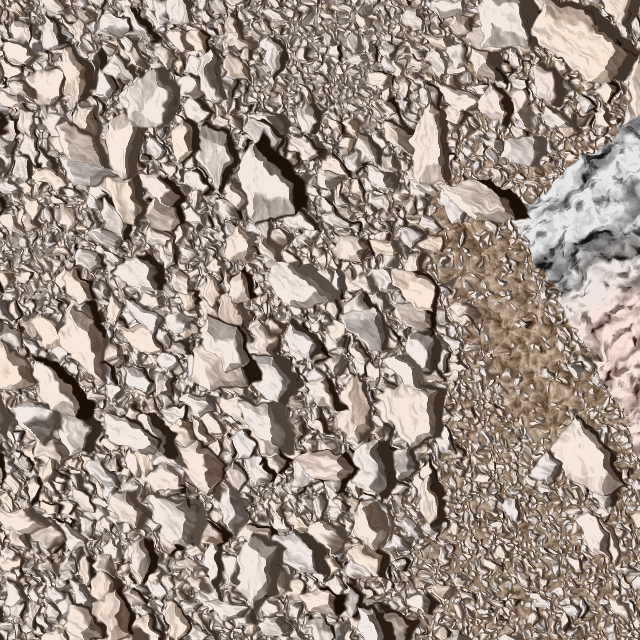
Write a Shadertoy shader that draws this texture.

```glsl
// Sunlit scree: angular pale stones with hard shadows, brown grit and a banded boulder.

float hash(vec2 p) {
    vec3 q = fract(p.xyx * 0.1031);
    q += dot(q, q.yzx + 33.33);
    return fract((q.x + q.y) * q.z);
}

float noise(vec2 p) {
    vec2 i = floor(p), f = fract(p);
    f = f * f * (3.0 - 2.0 * f);
    return mix(mix(hash(i), hash(i + vec2(1, 0)), f.x),
               mix(hash(i + vec2(0, 1)), hash(i + vec2(1, 1)), f.x), f.y);
}

float fbm(vec2 p) {
    float sum = 0.0, amp = 0.5;
    for (int i = 0; i < 4; i++) {
        sum += amp * noise(p);
        p = mat2(1.6, 1.2, -1.2, 1.6) * p + 7.3;
        amp *= 0.5;
    }
    return sum / 0.94;
}

// Warm grey of a given brightness
vec3 warmGrey(float lum) {
    return vec3(lum) + vec3(0.05, 0.0, -0.035);
}

// Paints a faceted stone and its shadow; p is in units of the stone size
void paintStone(inout vec3 color, vec2 p, float size, vec2 seed) {
    if (dot(p, p) > 4.0) return;
    float angle = -0.9 + 1.4 * (hash(seed + 3.1) - 0.5);
    float thin = 1.3 + 0.8 * hash(seed + 5.7);
    vec2 axis = vec2(cos(angle), sin(angle));
    mat2 turn = mat2(axis.x, -axis.y, axis.y, axis.x);
    vec2 q = turn * p * vec2(1.0, thin);
    vec2 toLight = turn * normalize(vec2(-1.0, -0.1));
    vec2 reach = -toLight * vec2(1.0, thin) * (0.06 + 0.26 * hash(seed + 8.2));

    // Polygon, its swept shadow and the lowest bevel
    float body = -9.0, shadow = -9.0, bevel = 9.0, facing = 0.0;
    for (int i = 0; i < 6; i++) {
        vec2 s = seed + float(i) * 1.37;
        float a = (float(i) + 0.8 * hash(s)) * 1.0472;
        vec2 n = vec2(cos(a), sin(a));
        float edge = dot(q, n) - 0.42 - 0.34 * hash(s + 9.4);
        body = max(body, edge);
        shadow = max(shadow, edge - max(0.0, dot(reach, n)));
        float h = -edge * (0.4 + 1.8 * hash(s + 4.6));
        if (h < bevel) { bevel = h; facing = dot(n, toLight); }
    }

    // Shadows overlap without adding up
    float soft = 0.002 / size;
    vec3 dark = warmGrey(0.05 + 0.27 * hash(seed + 13.3));
    color = mix(color, min(color, dark), 1.0 - smoothstep(-soft * 1.5, soft * 1.5, shadow));
    if (body > soft) return;
    float crown = 0.22 + 0.6 * dot(q, vec2(hash(seed + 1.9), hash(seed + 6.5)) - 0.5);
    float top = mix(0.62, 1.03, sqrt(hash(seed + 2.3)));
    float side = 0.68 + 0.36 * facing;
    float lum = mix(side, top, smoothstep(-soft, soft, bevel - crown));
    lum *= 0.66 + 0.64 * fbm(q * vec2(2.5, 6.0) * max(1.0, size * 20.0) + seed * 3.0);
    vec3 rock = warmGrey(min(lum, 0.91));
    rock += (hash(seed + 7.7) - 0.4) * vec3(0.03, -0.01, -0.05);
    color = mix(color, rock, 1.0 - smoothstep(-soft, soft, body));
}

// Large outcrop with slanting strata
void paintBoulder(inout vec3 color, vec2 uv) {
    vec2 p = uv - vec2(0.80, 0.655);
    float d = max(dot(p, vec2(-0.66, 0.75)), dot(p, vec2(-0.868, -0.496)));
    d += 0.035 * (fbm(uv * 22.0) - 0.5);
    float across = dot(p, vec2(-0.62, 0.78)) + 0.05 * fbm(uv * 14.0);
    float along = dot(p, vec2(0.78, 0.62));
    float strata = fbm(vec2(along * 11.0, across * 36.0));
    float cracks = fbm(vec2(along * 60.0, across * 90.0) + 20.0);
    float lum = 0.92 - 0.4 * smoothstep(0.45, 0.75, strata) - 0.5 * smoothstep(0.5, 0.8, cracks);
    lum += 0.5 * (fbm(uv * 100.0) - 0.5);
    float pink = 1.0 - smoothstep(-0.22, -0.08, across);
    vec3 tint = mix(vec3(-0.05, 0.0, 0.035), vec3(0.015, -0.02, -0.02), pink);
    color = mix(color, warmGrey(clamp(lum, 0.08, 0.91)) + tint, 1.0 - smoothstep(-0.002, 0.002, d));
}

void mainImage(out vec4 fragColor, in vec2 fragCoord) {
    vec2 uv = fragCoord / iResolution.y;

    // Roughen every outline
    uv += 0.010 * (vec2(noise(uv * 55.0), noise(uv * 55.0 + 40.0)) - 0.5);
    uv += 0.005 * (vec2(noise(uv * 130.0), noise(uv * 130.0 + 70.0)) - 0.5);

    // Bare brown strip of grit
    vec2 strip = vec2(0.16, -0.28), rel = uv - vec2(0.70, 0.66);
    float t = clamp(dot(rel, strip) / dot(strip, strip), 0.0, 1.0);
    float bare = 1.0 - smoothstep(0.03, 0.09, length(rel - strip * t) + 0.05 * (fbm(uv * 20.0) - 0.5));
    float grit = fbm(uv * 130.0);
    float brown = max(bare, smoothstep(0.55, 0.75, uv.x));
    vec3 color = warmGrey(mix(0.12, 0.1, brown) + grit * 0.85);
    color += brown * vec3(0.03, -0.01, -0.06);

    // Stones from gravel up to large blocks, sorted by place
    for (int k = 0; k < 6; k++) {
        float level = float(k), cells = 115.0 * pow(0.65, level);
        vec2 g = uv * cells, base = floor(g);
        for (int j = -1; j <= 1; j++)
        for (int i = 1; i >= -1; i--) {
            vec2 cell = base + vec2(i, j), seed = cell + 31.0 * level + 17.0;
            vec2 center = cell + 0.15 + 0.7 * vec2(hash(seed + 0.3), hash(seed + 0.8));
            vec2 c = center / cells;
            float coarse = 1.0 - smoothstep(0.58, 0.78, c.x + 0.2 * (noise(c * 9.0) - 0.5));
            coarse = max(coarse, 0.6 * smoothstep(0.72, 0.85, c.y) * step(0.6, c.x));
            coarse *= 0.1 + 0.9 * smoothstep(0.05, 0.16, length((c - vec2(0.5, 0.94)) * vec2(1.0, 0.7)));
            coarse *= 0.2 + 0.8 * smoothstep(0.05, 0.15, length(c - vec2(0.04, 0.63)));
            float chance = mix(0.8 * exp(-0.75 * level), 0.85 - 0.075 * level, coarse);
            chance *= 0.25 + 0.75 * smoothstep(0.04, 0.09, length(c - vec2(0.70, 0.66) - strip * t));
            if (hash(seed + 11.5) > chance) continue;
            float radius = 0.6 + 0.4 * hash(seed + 12.9);
            paintStone(color, (g - center) / radius, radius / cells, seed);
        }
    }

    paintBoulder(color, uv);

    // Single blocks: place, size, seed
    vec4 blocks[7] = vec4[7](
        vec4(0.79, 0.97, 0.08, 4.0), vec4(0.90, 0.93, 0.11, 9.0), vec4(0.665, 0.78, 0.09, 14.0),
        vec4(0.745, 0.68, 0.085, 23.0), vec4(0.92, 0.285, 0.09, 37.0), vec4(0.415, 0.71, 0.085, 41.0),
        vec4(0.815, 0.765, 0.05, 52.0));
    for (int i = 0; i < 7; i++)
        paintStone(color, (uv - blocks[i].xy) / blocks[i].z, blocks[i].z, vec2(blocks[i].w, 61.0));

    fragColor = vec4(clamp(color, 0.0, 1.0), 1.0);
}
```
